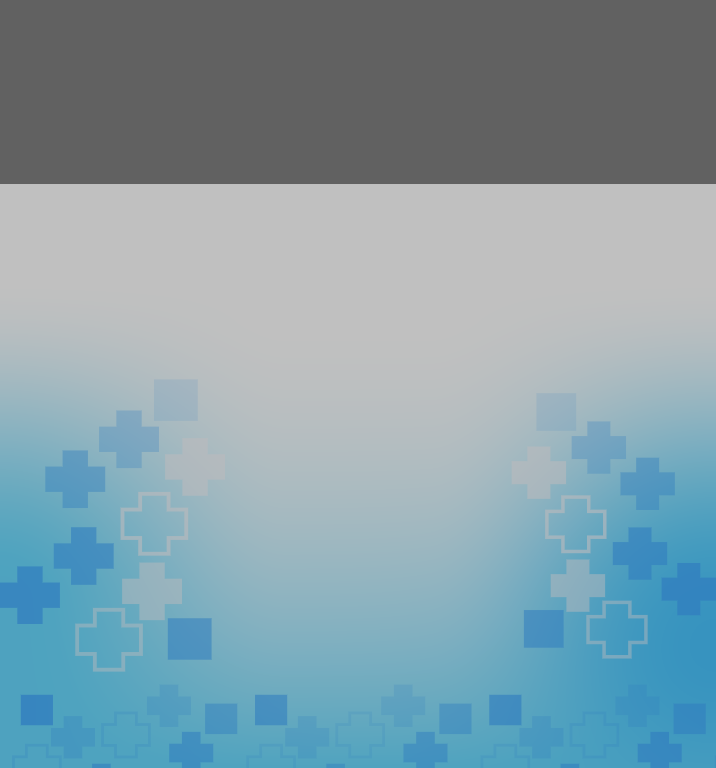
This background is drawn by a Shadertoy shader. Its source:

```glsl
const vec3 PAPER = vec3(0.753);
const vec3 BAND = vec3(0.38);
const vec3 AQUA = vec3(0.31, 0.64, 0.75);
const vec3 DEEP = vec3(0.19, 0.56, 0.75);
const vec3 INK = vec3(0.19, 0.49, 0.75);
const vec3 CHALK = vec3(0.74, 0.73, 0.74);

const float SQUARE = 0.0;
const float CROSS = 1.0;
const float OUTLINE = 2.0;

// Each item: centre x, centre y, kind, tone (ink if positive, chalk if negative)
const vec4 CLUSTER[10] = vec4[10](
    vec4(0.229, 0.479, SQUARE, 0.13),
    vec4(0.168, 0.428, CROSS, 0.28),
    vec4(0.098, 0.376, CROSS, 0.42),
    vec4(0.254, 0.392, CROSS, -0.55),
    vec4(0.201, 0.318, OUTLINE, -0.60),
    vec4(0.109, 0.276, CROSS, 0.60),
    vec4(0.198, 0.230, CROSS, -0.48),
    vec4(0.039, 0.225, CROSS, 0.72),
    vec4(0.142, 0.167, OUTLINE, -0.45),
    vec4(0.247, 0.168, SQUARE, 0.55));

const vec4 BORDER[8] = vec4[8](
    vec4(0.048, 0.0755, SQUARE, 0.80),
    vec4(0.095, 0.040, CROSS, 0.32),
    vec4(0.164, 0.043, OUTLINE, 0.25),
    vec4(0.220, 0.081, CROSS, 0.28),
    vec4(0.288, 0.064, SQUARE, 0.58),
    vec4(0.249, 0.0195, CROSS, 0.68),
    vec4(0.048, 0.001, OUTLINE, 0.25),
    vec4(0.132, -0.022, CROSS, 0.65));

float boxDistance(vec2 p, vec2 halfSize) {
    vec2 d = abs(p) - halfSize;
    return max(d.x, d.y);
}

float crossDistance(vec2 p, vec2 reach, float arm) {
    return min(boxDistance(p, vec2(reach.x, arm)),
               boxDistance(p, vec2(arm, reach.y)));
}

float itemDistance(vec2 p, float kind) {
    if (kind == SQUARE) return boxDistance(p, vec2(0.0285, 0.027));
    if (kind == CROSS) return crossDistance(p, vec2(0.039, 0.0375), 0.0165);
    float d = crossDistance(p, vec2(0.044, 0.0415), 0.021);
    return max(d, -d - 0.005);
}

vec3 paintItem(vec3 color, vec2 p, vec4 item, float size, float strength, float pixel) {
    float d = itemDistance((p - item.xy) / size, item.z) * size;
    float cover = clamp(0.5 - d / pixel, 0.0, 1.0);
    vec3 tint = item.w > 0.0 ? INK : CHALK;
    return mix(color, tint, cover * abs(item.w) * strength);
}

vec3 paintCluster(vec3 color, vec2 p, float pixel) {
    for (int i = 0; i < 10; i++)
        color = paintItem(color, p, CLUSTER[i], 1.0, 1.0, pixel);
    return color;
}

vec3 paintBorder(vec3 color, vec2 p, float period, float strength, float pixel) {
    float tile = max(floor((p.x - 0.005) / period), 0.0);
    p.x -= tile * period;
    for (int i = 0; i < 8; i++)
        color = paintItem(color, p, BORDER[i], 0.735, strength, pixel);
    return color;
}

// Pale centre that sinks into blue at the sides and the foot
vec3 backdrop(vec2 p, float side) {
    float centre = pow(clamp(1.0 - p.y / 0.58, 0.0, 1.0), 1.7);
    float edge = 1.05 * (1.0 - smoothstep(0.22, 0.64, p.y));
    float blue = mix(centre, edge, smoothstep(0.2, 1.0, side));
    vec2 toGlow = (p - vec2(0.93, 0.16)) / vec2(0.20, 0.17);
    float glow = 0.75 * exp(-dot(toGlow, toGlow));
    vec3 color = mix(PAPER, AQUA, min(blue, 1.0));
    return mix(color, DEEP, glow + max(blue - 1.0, 0.0));
}

void mainImage(out vec4 fragColor, in vec2 fragCoord) {
    float pixel = 1.0 / iResolution.y;
    vec2 p = fragCoord * pixel;
    float side = abs(2.0 * fragCoord.x / iResolution.x - 1.0);
    vec3 color = backdrop(p, side);

    // Left cluster, then its smaller mirrored twin
    color = paintCluster(color, p, pixel);
    float twinSize = 0.908;
    float width = iResolution.x * pixel;
    vec2 twin = vec2(width - p.x, p.y - 0.0286) / twinSize;
    color = paintCluster(color, twin, pixel / twinSize);

    // Repeating border along the foot
    color = paintBorder(color, p, 0.305, 0.65 + 0.35 * side, pixel);

    // Flat band across the top
    float band = clamp((p.y - 0.7604) / pixel + 0.5, 0.0, 1.0);
    fragColor = vec4(mix(color, BAND, band), 1.0);
}
```
